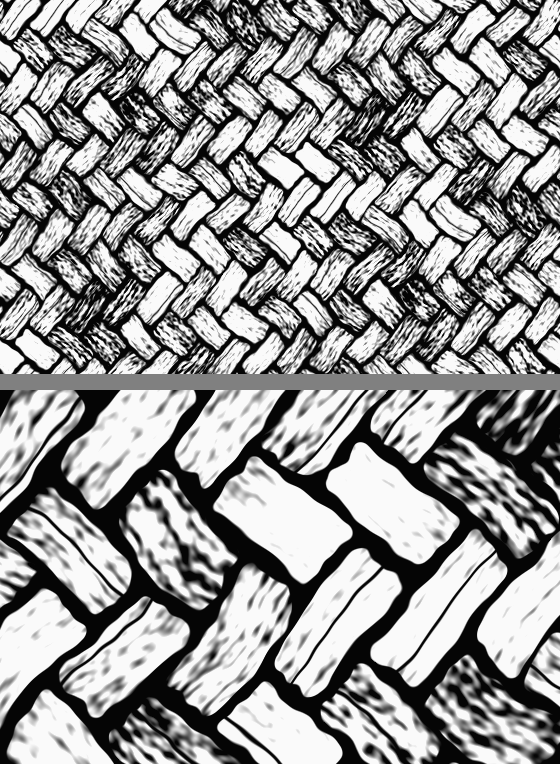
Top: the whole. Bottom: its middle third, enlarged.
Write a Shadertoy shader that draws this texture.

```glsl
const vec3 INK = vec3(0.02);
const vec3 CANE = vec3(0.98);
const vec2 WARP_STEP_X = vec2(18.0, 14.0);   // weave cells per canvas width
const vec2 WARP_STEP_Y = vec2(10.0, -10.0);  // weave cells per canvas height
const vec2 WEAVE_SHIFT = vec2(1.49, 0.0);
const float CELLS_ACROSS = 22.6;
const float TILE_CELLS = 80.0;
const float WOBBLE = 0.32;
const float GAP = 0.045;
const float ROUNDING = 0.13;
const float RAGGED = 0.10;
const float BRIGHTNESS = 1.22;
const float BLOCK_WEAR = 0.65;
const float PATCH_WEAR = 0.7;
const float REGION_WEAR = 0.13;
const float END_SHADE = 0.38;
const float STREAKS = 1.5;
const float FLECKS = 1.3;
const float SPLIT_CHANCE = 0.45;
const float SPLIT_WIDTH = 0.022;
const float NO_WRAP = 4096.0;
const float TAU = 6.2831853;

float hash(vec2 p) {
    vec3 q = fract(vec3(p.xyx) * 0.1031);
    q += dot(q, q.yzx + 33.33);
    return fract((q.x + q.y) * q.z);
}

// Skewed wrap that follows the two diagonal steps of the tile.
float wrapCell(vec2 cell, float period) {
    return mod(cell.x - 7.0 * cell.y, period);
}

float cornerSlope(vec2 cell, vec2 offset, float period, float salt) {
    float angle = TAU * hash(vec2(wrapCell(cell, period), salt));
    return dot(vec2(cos(angle), sin(angle)), offset);
}

float gradientNoise(vec2 p, float period, float salt) {
    vec2 c = floor(p), f = p - c;
    vec2 w = f * f * f * (f * (f * 6.0 - 15.0) + 10.0);
    vec2 e = vec2(1.0, 0.0);
    float low = mix(cornerSlope(c, f, period, salt),
                    cornerSlope(c + e, f - e, period, salt), w.x);
    float high = mix(cornerSlope(c + e.yx, f - e.yx, period, salt),
                     cornerSlope(c + 1.0, f - 1.0, period, salt), w.x);
    return mix(low, high, w.y);
}

float roundedBox(vec2 p, vec2 halfSize, float radius) {
    vec2 q = abs(p) - halfSize + radius;
    return length(max(q, 0.0)) + min(max(q.x, q.y), 0.0) - radius;
}

// Over-two, under-two twill: position along and across the strand on top.
vec2 topStrand(vec2 weave, out vec2 startCell, out float direction) {
    vec2 cell = floor(weave), f = weave - cell;
    float phase = mod(cell.x - cell.y, 4.0);
    direction = step(2.0, phase);
    if (phase < 2.0) {
        startCell = cell - vec2(phase, 0.0);
        return vec2(f.x + phase - 1.0, f.y - 0.5);
    }
    startCell = cell - vec2(0.0, 3.0 - phase);
    return vec2(f.y + 2.0 - phase, f.x - 0.5);
}

void mainImage(out vec4 fragColor, in vec2 fragCoord) {
    vec2 uv = fragCoord / iResolution.xy;
    uv.y = 1.0 - uv.y;
    float pixel = CELLS_ACROSS / iResolution.x;

    // Hand-woven wobble of the grid
    vec2 weave = WARP_STEP_X * uv.x + WARP_STEP_Y * uv.y + WEAVE_SHIFT;
    vec2 coarse = 0.5 * weave;
    float coarseWrap = 0.5 * TILE_CELLS;
    weave += WOBBLE * vec2(gradientNoise(coarse, coarseWrap, 1.0),
                           gradientNoise(coarse, coarseWrap, 2.0));

    vec2 startCell;
    float direction;
    vec2 strand = topStrand(weave, startCell, direction);
    float id = wrapCell(startCell, TILE_CELLS)
             + TILE_CELLS * (mod(startCell.y, 2.0) + 2.0 * direction);
    float salt = id + 10.0;

    // Ragged outline, each strand cut a little differently
    float ragged = RAGGED * gradientNoise(strand * vec2(2.5, 4.0), NO_WRAP, salt);
    vec2 trim = vec2(0.10, 0.06) * vec2(hash(vec2(id, 3.0)), hash(vec2(id, 4.0)));
    vec2 body = strand;
    body.y += 0.10 * (hash(vec2(id, 5.0)) - 0.5) * strand.x;
    float outline = roundedBox(body, vec2(1.0, 0.5) - GAP - trim, ROUNDING) + ragged;
    float cover = 1.0 - smoothstep(-pixel, pixel, outline);

    // Lengthwise split on some strands
    float splitAt = 0.6 * (hash(vec2(id, 6.0)) - 0.5);
    float splitLine = abs(body.y - splitAt + 0.6 * ragged) - SPLIT_WIDTH;
    float hasSplit = step(hash(vec2(id, 7.0)), SPLIT_CHANCE);
    cover *= 1.0 - hasSplit * (1.0 - smoothstep(-pixel, pixel, splitLine));

    // Fibre grain and wear
    float streak = gradientNoise(body * vec2(1.2, 8.0), NO_WRAP, salt + 0.37);
    float fleck = gradientNoise(body * vec2(5.0, 11.0), NO_WRAP, salt + 0.71);
    float wear = hash(vec2(id, 8.0));
    float region = cos(TAU * (uv.x + uv.y - 0.1)) + cos(TAU * (uv.x - uv.y));
    float tone = BRIGHTNESS - BLOCK_WEAR * wear * wear
               + PATCH_WEAR * gradientNoise(coarse, coarseWrap, 9.0)
               + REGION_WEAR * region
               - END_SHADE * smoothstep(0.35, 1.0, abs(strand.x))
               + (0.6 + 0.6 * wear) * (STREAKS * streak + FLECKS * fleck);

    fragColor = vec4(mix(INK, CANE, cover * clamp(tone, 0.0, 1.0)), 1.0);
}
```
